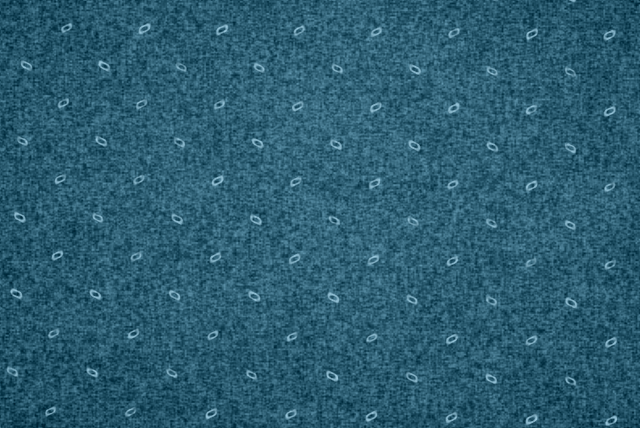
Give the GLSL for this texture, as a Shadertoy shader.

```glsl
// Teal woven cloth with staggered rows of small pale hollow leaves, alternately tilted

float hash(vec2 p) {
    p = fract(p * vec2(0.1031, 0.1137));
    p += dot(p, p.yx + 33.33);
    return fract((p.x + p.y) * p.x * 57.3);
}

// Smooth noise on a unit grid, centred on zero
float noise(vec2 p) {
    vec2 i = floor(p), f = fract(p);
    f = f * f * (3.0 - 2.0 * f);
    float low = mix(hash(i), hash(i + vec2(1, 0)), f.x);
    float high = mix(hash(i + vec2(0, 1)), hash(i + vec2(1, 1)), f.x);
    return mix(low, high, f.y) - 0.5;
}

// Lightness of the threads: short weft dashes, fine warp lines, grain
float weave(vec2 p) {
    float weft = noise(p * vec2(115, 245) + 17.0);
    float warp = noise(p * vec2(240, 62) + 141.0);
    float grain = noise(p * vec2(265, 250) + 311.0);
    float ribs = sin(p.x * 560.0) * sin(p.y * 790.0);
    return 0.19 * weft + 0.12 * warp + 0.15 * grain + 0.012 * ribs;
}

// Broad uneven dye and darkening towards the corners
float shading(vec2 p) {
    vec2 v = (p - vec2(0.80, 0.58)) / vec2(0.75, 0.5);
    float blotch = sin(p.x * 9.0 + 2.0 * sin(p.y * 7.0)) * sin(p.y * 11.0 + p.x * 4.0);
    return 0.03 - 0.043 * dot(v, v) + 0.009 * blotch + 0.03 * noise(p * 13.0 + 5.0);
}

// Leaf coverage: x is the pale outline, y is the dark hollow
vec2 leaf(vec2 q, float tilt, float seed, float soft) {
    q.x *= tilt;
    q = mat2(0.72, -0.69, 0.69, 0.72) * q;
    q.y += 0.0016 * sin(q.x * 190.0);
    vec2 size = vec2(0.0118, 0.0062) * (0.92 + 0.16 * seed);
    float d = (length(q / size) - 1.0) * size.y;
    float outline = 1.0 - smoothstep(0.0018 - soft, 0.0018 + soft, abs(d));
    float hollow = 1.0 - smoothstep(-0.003 - soft, -0.003 + soft, d);
    float wear = 0.78 + 0.3 * seed + 0.7 * noise(q * 170.0 + seed * 90.0);
    return vec2(outline * wear, hollow);
}

void mainImage(out vec4 fragColor, in vec2 fragCoord) {
    vec2 p = fragCoord / iResolution.y;
    float down = 1.0 - p.y;
    float soft = max(0.8 / iResolution.y, 0.0015);

    // Slightly fanned grid: test the nearest leaf of three adjacent rows
    vec2 cover = vec2(0);
    float nearestRow = round((down - 0.073) / 0.0895);
    for (float k = -1.0; k <= 1.0; k++) {
        float row = nearestRow + k;
        float odd = mod(row, 2.0);
        float start = 0.156 - 0.0037 * row;
        float pitch = 0.181 + 0.0006 * row;
        float col = round((p.x - start) / pitch + 0.5 * odd) - 0.5 * odd;
        vec2 center = vec2(start + col * pitch,
            0.0664 + row * (0.0871 + 0.00023 * row)
            + col * (0.00137 + 0.0001 * row + 0.00014 * col));
        float seed = hash(vec2(col * 2.0 + 31.0, row + 47.0));
        vec2 jitter = 0.002 * (vec2(seed, fract(seed * 7.0)) - 0.5);
        vec2 q = vec2(p.x, -down) - vec2(center.x, -center.y) - jitter;
        cover = max(cover, leaf(q, 1.0 - 2.0 * odd, seed, soft));
    }

    float threads = weave(p);
    vec3 cloth = vec3(0.17, 0.362, 0.442) + (threads + shading(p)) * vec3(0.92, 1.0, 1.05);
    cloth -= 0.03 * cover.y;
    vec3 pale = vec3(0.53, 0.71, 0.79) + 0.5 * threads;
    fragColor = vec4(mix(cloth, pale, clamp(cover.x, 0.0, 1.0)), 1.0);
}
```
